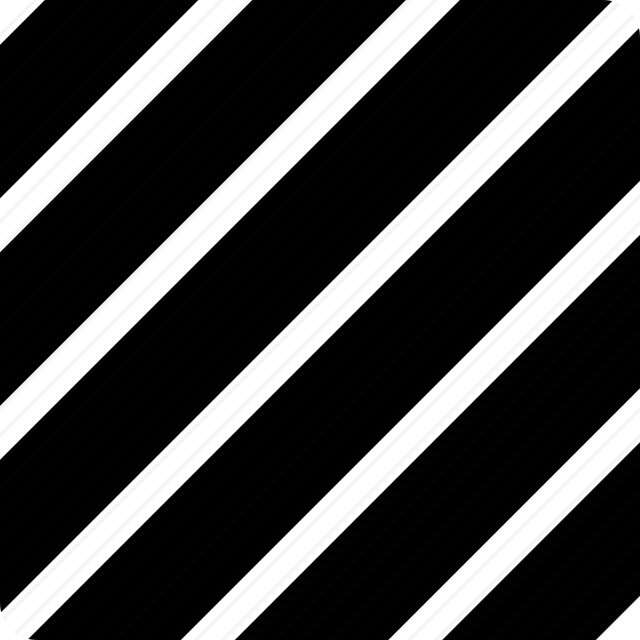
Reproduce this pattern procedurally as a WebGL 2 fragment shader.

```glsl
#version 300 es
precision highp float;
// Five white diagonal stripes on a black square with rounded corners.
// Stripes repeat along the falling diagonal; faint hairlines run parallel
// to them, and a rounded-box distance cuts the corners to white.

#define STRIPE_PERIOD 0.3242   // spacing measured along one side
#define STRIPE_WIDTH 0.0843
#define STRIPE_CENTER 1.0005   // diagonal position of the middle stripe
#define HAIR_PERIOD 0.0417
#define HAIR_WIDTH 0.008
#define HAIR_CENTER 1.014
#define HAIR_ON_WHITE 0.045    // darkening of the white stripes
#define HAIR_ON_BLACK 0.012    // lightening of the black ground
#define CORNER_RADIUS 0.058

uniform vec2 u_resolution;
out vec4 fragColor;

const vec3 INK = vec3(0.0);
const vec3 PAPER = vec3(1.0);

// Signed distance from a band of the given width, repeated every period.
float repeatedBand(float position, float period, float width) {
    float offset = (fract(position / period + 0.5) - 0.5) * period;
    return abs(offset) - 0.5 * width;
}

float roundedBox(vec2 p, vec2 halfSize, float radius) {
    vec2 q = abs(p) - halfSize + radius;
    return length(max(q, 0.0)) + min(max(q.x, q.y), 0.0) - radius;
}

// Coverage of a shape from its signed distance, softened over one pixel.
float coverage(float distanceToEdge, float pixel) {
    return 1.0 - smoothstep(-0.75 * pixel, 0.75 * pixel, distanceToEdge);
}

void main() {
    vec2 uv = gl_FragCoord.xy / u_resolution;
    float pixel = 1.0 / min(u_resolution.x, u_resolution.y);
    float diagonal = uv.x + 1.0 - uv.y;
    float diagonalPixel = 1.4142 * pixel;

    // Main stripes
    float stripe = coverage(
        repeatedBand(diagonal - STRIPE_CENTER, STRIPE_PERIOD, STRIPE_WIDTH),
        diagonalPixel);

    // Soft hairlines
    float hairDistance = repeatedBand(diagonal - HAIR_CENTER, HAIR_PERIOD, HAIR_WIDTH);
    float hair = coverage(hairDistance, max(diagonalPixel, 0.4 * HAIR_WIDTH));
    vec3 ground = INK + HAIR_ON_BLACK * hair;
    vec3 light = PAPER - HAIR_ON_WHITE * hair;
    vec3 color = mix(ground, light, stripe);

    // Rounded corners
    float tile = coverage(roundedBox(uv - 0.5, vec2(0.5), CORNER_RADIUS), pixel);
    // Keep the straight borders at full strength
    vec2 cornerReach = abs(uv - 0.5) - 0.5 + CORNER_RADIUS;
    float inCorner = step(0.0, min(cornerReach.x, cornerReach.y));
    color = mix(color, PAPER, inCorner * (1.0 - tile));

    fragColor = vec4(color, 1.0);
}
```
